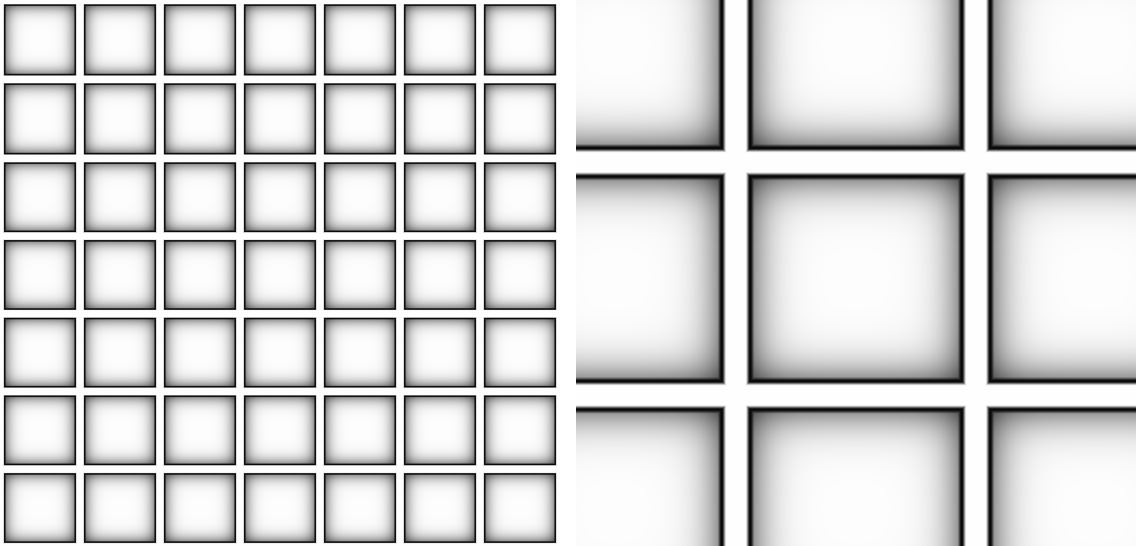
Left, the full canvas; right, a detail of the centre.
Write a Shadertoy shader that draws this pattern.

```glsl
// Layout: lengths are fractions of the canvas height
const float COLUMNS = 7.0;
const float TALL_ROWS = 2.0;        // slightly taller rows at the top
const float TALL_PITCH = 0.1447;
const float ROW_PITCH = 0.1423;
const float TOP_MARGIN = 0.0007;
const float GAP = 0.0143;

// Outline and inner shade
const float LINE_WIDTH = 0.0030;
const float EDGE_SOFTNESS = 0.0014;
const float SHADE_STRENGTH = 0.41;
const float SHADE_REACH = 0.0119;
const float SHADE_FALLOFF = 1.2;

const vec3 PAPER = vec3(0.995);
const vec3 INK = vec3(0.03);

// Returns the offset from the row centre and the pitch of that row
vec2 rowCell(float depth) {
    float y = depth - TOP_MARGIN;
    float tallEnd = TALL_ROWS * TALL_PITCH;
    bool tall = y < tallEnd;
    float pitch = tall ? TALL_PITCH : ROW_PITCH;
    float local = tall ? y : y - tallEnd;
    return vec2((fract(local / pitch) - 0.5) * pitch, pitch);
}

// Darkening by distance inward from one pair of sides
vec2 sideShade(vec2 depth) {
    vec2 d = max(depth, 0.0) / SHADE_REACH;
    return SHADE_STRENGTH * exp(-pow(d, vec2(SHADE_FALLOFF)));
}

void mainImage(out vec4 fragColor, in vec2 fragCoord) {
    vec2 uv = fragCoord / iResolution.xy;
    float aspect = iResolution.x / iResolution.y;
    float aa = max(0.75 / iResolution.y, EDGE_SOFTNESS);

    // Cell coordinates, centred on each tile
    vec2 row = rowCell(1.0 - uv.y);
    float columnPitch = aspect / COLUMNS;
    float column = (fract(uv.x * COLUMNS) - 0.5) * columnPitch;
    vec2 halfSize = 0.5 * (vec2(columnPitch, row.y) - GAP);

    // Depth below the nearest horizontal and vertical side, on either hand
    vec2 centred = vec2(column, row.x);
    vec2 nearSides = halfSize - abs(centred);
    vec2 farSides = halfSize + abs(centred);
    float depth = min(nearSides.x, nearSides.y);

    // Shade from all four sides, multiplied so that corners darken smoothly
    vec2 light = (1.0 - sideShade(nearSides - LINE_WIDTH))
               * (1.0 - sideShade(farSides - LINE_WIDTH));
    vec3 face = PAPER * light.x * light.y;

    // Outline over the face, then the tile over the paper
    float tileMask = smoothstep(-aa, aa, depth);
    float faceMask = smoothstep(-aa, aa, depth - LINE_WIDTH);
    vec3 tile = mix(INK, face, faceMask);
    fragColor = vec4(mix(PAPER, tile, tileMask), 1.0);
}
```
